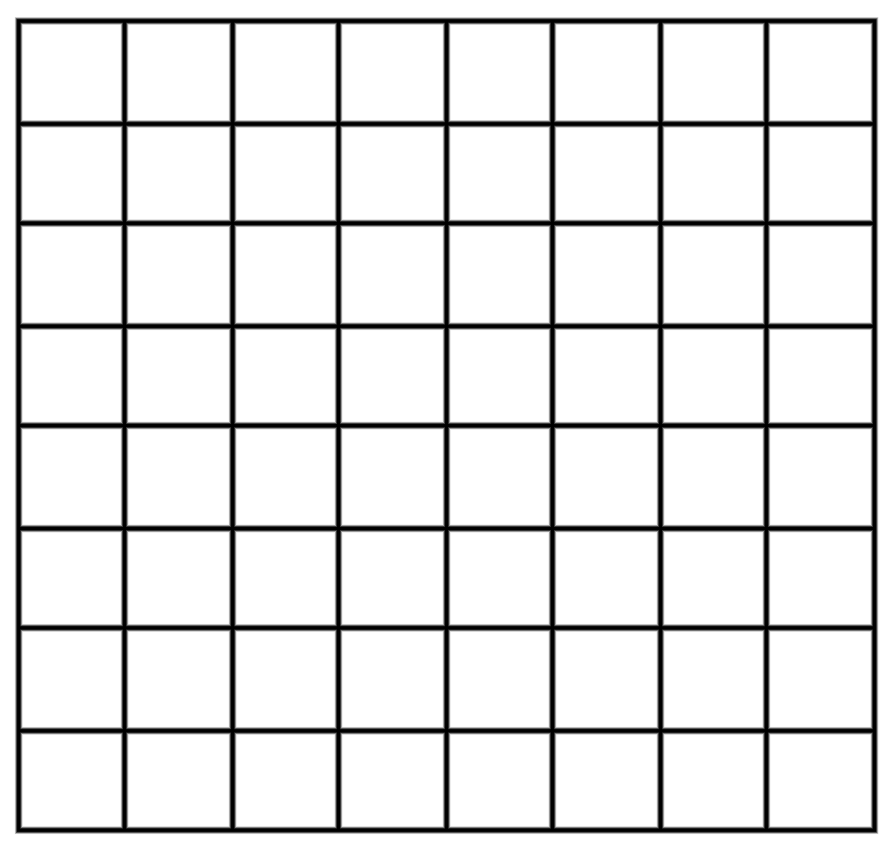
A Shadertoy shader for this pattern:

```glsl
// Eight by eight grid of soft black lines on white, with alternate lines slightly offset.

// Distance along each axis to the nearest of the nine grid lines
vec2 lineDistance(vec2 p, vec2 origin, vec2 cell) {
    vec2 index = clamp(floor((p - origin) / cell + 0.5), 0.0, 8.0);
    vec2 oddShift = mod(index, 2.0) * vec2(-0.0013, -0.0021);
    return abs(p - origin - index * cell - oddShift);
}

void mainImage(out vec4 fragColor, in vec2 fragCoord) {
    // Canvas height is one unit
    vec2 p = fragCoord / iResolution.y;
    vec2 lowerLeft = vec2(0.0220, 0.0233);
    vec2 upperRight = vec2(1.0288, 0.9753);
    float halfWidth = 0.0032;
    float softness = max(0.0021, 0.7 / iResolution.y);

    // Lines stop at the outer edge of the frame
    vec2 toLine = lineDistance(p, lowerLeft, (upperRight - lowerLeft) / 8.0);
    vec2 outside = max(lowerLeft - p, p - upperRight);
    float d = max(min(toLine.x, toLine.y), max(outside.x, outside.y)) - halfWidth;

    float ink = 1.0 - smoothstep(-softness, softness, d);
    fragColor = vec4(vec3(1.0 - ink), 1.0);
}
```
